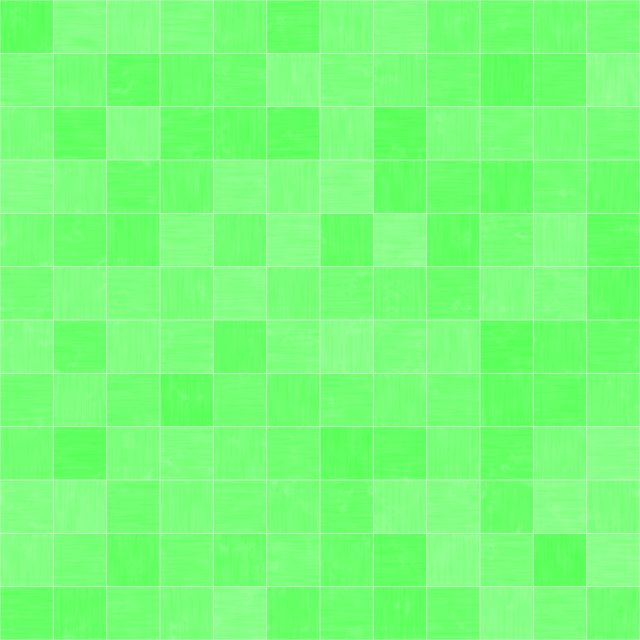
A WebGL 1 fragment shader for this pattern:

```glsl
precision highp float;
// Square green tiles with alternating brushed grain, cloudy wear and thin pale grout.

uniform vec2 u_resolution;

const float TILES = 12.0;            // repeats across and down
const float GROUT_WIDTH = 0.016;     // fraction of a tile
const vec3 GROUT_COLOR = vec3(0.83, 0.92, 0.83);
const vec3 DARK_TILE = vec3(0.365, 1.0, 0.365);
const vec3 LIGHT_TILE = vec3(0.545, 1.0, 0.545);
const vec3 WEAR_COLOR = vec3(0.72, 1.0, 0.72);
const vec2 GRAIN_SCALE = vec2(17.0, 1.3);  // across and along the brushing
const float GRAIN_DEPTH = 0.055;
const float MOTTLE_DEPTH = 0.05;
const float WEAR_AMOUNT = 0.32;
const float SCRATCH_AMOUNT = 0.16;

float hash(vec2 p) {
  vec3 q = fract(vec3(p.xyx) * 0.1031);
  q += dot(q, q.yzx + 33.33);
  return fract((q.x + q.y) * q.z);
}

vec2 gradientAt(vec2 cell) {
  float angle = 6.28318 * hash(cell);
  return vec2(cos(angle), sin(angle));
}

// Gradient noise, roughly -0.7 to 0.7.
float noise(vec2 p) {
  vec2 i = floor(p);
  vec2 f = p - i;
  vec2 w = f * f * f * (f * (f * 6.0 - 15.0) + 10.0);
  float a = dot(gradientAt(i), f);
  float b = dot(gradientAt(i + vec2(1.0, 0.0)), f - vec2(1.0, 0.0));
  float c = dot(gradientAt(i + vec2(0.0, 1.0)), f - vec2(0.0, 1.0));
  float d = dot(gradientAt(i + 1.0), f - 1.0);
  return mix(mix(a, b, w.x), mix(c, d, w.x), w.y);
}

float fbm(vec2 p) {
  float sum = 0.0;
  float amplitude = 0.5;
  for (int octave = 0; octave < 4; octave++) {
    sum += amplitude * noise(p);
    p = mat2(1.6, 1.2, -1.2, 1.6) * p + 7.3;
    amplitude *= 0.55;
  }
  return sum;
}

// Share of a pixel covered by a line at signed distance d.
float lineCoverage(float d, float halfWidth, float pixel) {
  float high = clamp(d + 0.5 * pixel, -halfWidth, halfWidth);
  float low = clamp(d - 0.5 * pixel, -halfWidth, halfWidth);
  return (high - low) / pixel;
}

vec3 tileColor(vec2 tile, vec2 local) {
  vec2 seed = 40.0 * vec2(hash(tile + 3.7), hash(tile + 91.2));

  // Brushing turns by a quarter on every other tile.
  float upright = mod(tile.x + tile.y, 2.0);
  vec2 brushed = mix(local.yx, local, upright);
  float grain = noise(brushed * GRAIN_SCALE + seed)
              + 0.6 * noise(brushed * GRAIN_SCALE * vec2(2.3, 1.7) + seed.yx);
  float mottle = fbm(local * 2.5 + seed.yx);

  float shade = hash(tile + 17.0);
  vec3 color = mix(DARK_TILE, LIGHT_TILE, shade);
  color.rb += GRAIN_DEPTH * grain + MOTTLE_DEPTH * mottle;

  // Pale clouds rubbed into a few patches, with hairline scratches.
  float patches = smoothstep(0.0, 0.4, noise(local * 1.9 + seed + 11.0));
  float cloud = smoothstep(-0.12, 0.35, fbm(local * 6.0 + seed + 23.0));
  float ridge = abs(noise(local * 3.0 + seed.yx + 5.0));
  float scratch = (1.0 - smoothstep(0.0, 0.05, ridge)) * patches;
  float strength = mix(0.5, 1.0, hash(tile + 53.0));
  float wear = strength * (WEAR_AMOUNT * patches * cloud + SCRATCH_AMOUNT * scratch * cloud);
  return mix(color, WEAR_COLOR, wear);
}

void main() {
  vec2 p = gl_FragCoord.xy / u_resolution * TILES;
  vec2 pixel = TILES / u_resolution;
  vec2 tile = floor(p);
  vec3 color = tileColor(tile, p - tile);

  // Grout is centred on the tile edges.
  vec2 edge = p - floor(p + 0.5);
  float halfWidth = 0.5 * GROUT_WIDTH;
  float grout = max(lineCoverage(edge.x, halfWidth, pixel.x),
                    lineCoverage(edge.y, halfWidth, pixel.y));
  gl_FragColor = vec4(mix(color, GROUT_COLOR, grout), 1.0);
}
```
